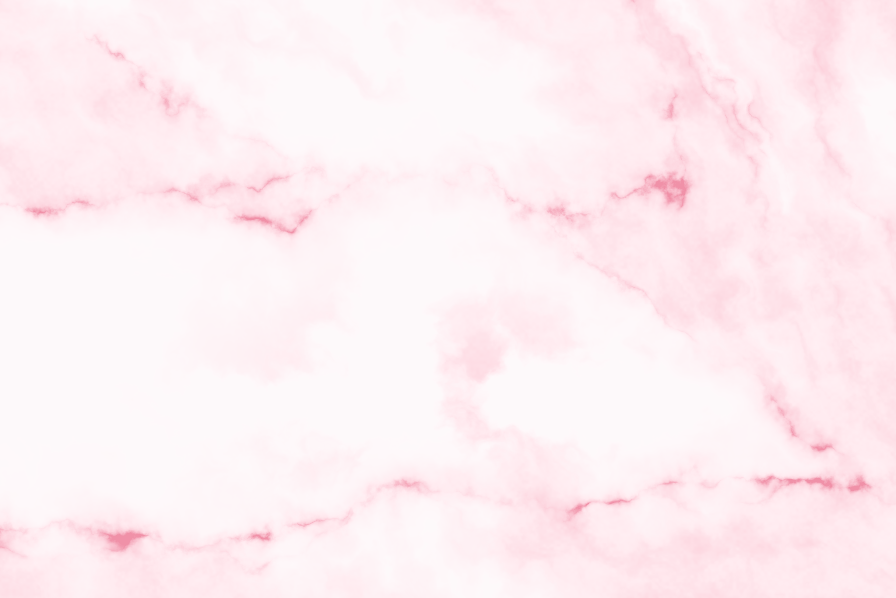
Give the GLSL for this texture, as a WebGL 1 fragment shader.

```glsl
precision highp float;
// Pale pink marble: white body, mottled blush clouds and crinkled broken veins.

uniform vec2 u_resolution;

const vec3 WHITE = vec3(0.994, 0.976, 0.982);
const vec3 PALE = vec3(1.0, 0.918, 0.938);
const vec3 BLUSH = vec3(0.99, 0.825, 0.865);
const vec3 ROSE = vec3(0.94, 0.57, 0.66);
const float COARSE_WARP = 0.09;   // slow bending of the veins
const float FINE_WARP = 0.065;    // crinkled vein edges
const float VEIN_WIDTH = 0.0075;
const float BLEED_WIDTH = 0.026;  // soft halo beside each vein
const float CLOUD_GAIN = 2.7;
const float MOTTLE = 1.5;         // small cloud detail
const float GRAIN = 0.22;

float hash(vec2 p) {
    return fract(sin(dot(p, vec2(127.1, 311.7))) * 43758.5453);
}

float noise(vec2 p) {
    vec2 i = floor(p), f = fract(p);
    f = f * f * (3.0 - 2.0 * f);
    return mix(mix(hash(i), hash(i + vec2(1.0, 0.0)), f.x),
               mix(hash(i + vec2(0.0, 1.0)), hash(i + 1.0), f.x), f.y);
}

float fbm(vec2 p) {
    float sum = 0.0, amp = 0.5;
    for (int i = 0; i < 6; i++) {
        sum += amp * noise(p);
        p = mat2(1.6, 1.2, -1.2, 1.6) * p + 7.3;
        amp *= 0.5;
    }
    return sum;
}

vec2 rotate(vec2 p, float a) {
    return vec2(cos(a) * p.x + sin(a) * p.y, cos(a) * p.y - sin(a) * p.x);
}

float segment(vec2 p, vec2 a, vec2 b) {
    vec2 d = b - a;
    return length(p - a - d * clamp(dot(p - a, d) / dot(d, d), 0.0, 1.0));
}

// Soft core plus a halo around a line at distance d.
float vein(float d, float strength) {
    d = abs(d);
    return strength * (exp(-d / VEIN_WIDTH) + 0.38 * exp(-d / BLEED_WIDTH));
}

float blob(vec2 p, vec2 center, vec2 radius) {
    vec2 d = (p - center) / radius;
    return exp(-dot(d, d));
}

// Heights of the two long veins that enclose the white body.
float upperVein(float x) {
    return 0.67 + 0.033 * cos(13.0 * (x - 0.72)) * smoothstep(0.0, 0.5, x);
}

float lowerVein(float x) {
    return 0.09 + 0.078 * x + 0.018 * sin(12.0 * x);
}

void main() {
    vec2 p = gl_FragCoord.xy / u_resolution.y;
    p.x *= 1.5 * u_resolution.y / u_resolution.x;

    // Warped domain for veins and boundaries
    vec2 bend = vec2(fbm(p * 4.0 + 3.0), fbm(p * 4.0 + 19.0)) - 0.49;
    vec2 jag = vec2(fbm(p * 21.0 + 41.0), fbm(p * 21.0 + 67.0)) - 0.49;
    vec2 q = p + COARSE_WARP * bend + FINE_WARP * jag;

    // Signed distances to the edges of the white body
    float top = upperVein(q.x) - q.y;
    float side = (0.64 - 0.8 * (q.x - 0.9) - q.y) / 1.28;
    float bottom = q.y - lowerVein(q.x);
    float inside = min(min(top, side), bottom);
    float body = smoothstep(-0.015, 0.07, inside);

    // Clouds, slanted on the left and steep on the right
    float right = smoothstep(0.95, 1.2, p.x + 0.25 * (p.y - 0.7)) * smoothstep(0.2, 0.4, p.y);
    float slanted = fbm(rotate(q, -0.5) * vec2(3.6, 7.5) + 11.0);
    float steep = fbm(rotate(q, -1.15) * vec2(2.4, 13.0) + 5.0);
    float mottle = fbm(rotate(q, -0.6) * vec2(12.0, 18.0) + 53.0) - 0.49;
    float clouds = 0.78 + CLOUD_GAIN * (mix(slanted, steep, right) - 0.49);
    clouds += MOTTLE * mottle + 0.1 * right;
    float pockets = blob(p, vec2(0.68, 0.78), vec2(0.27, 0.09))
                  + blob(p, vec2(1.49, 0.75), vec2(0.09, 0.13))
                  + 0.8 * exp(-segment(q, vec2(1.16, 1.0), vec2(1.33, 0.66)) / 0.025);
    clouds = max(clouds - 1.2 * pockets, 0.0) * (1.0 - body);

    // Faint patches inside the body
    float patches = smoothstep(0.46, 0.75, fbm(q * 9.0 + 29.0) + 0.25 * mottle);
    clouds += 1.7 * patches * body * blob(p, vec2(0.76, 0.33), vec2(0.36, 0.2));

    // Long veins, with a second loose strand beside each
    float lines = vein(top, 1.05 * (1.0 - smoothstep(1.1, 1.19, q.x)));
    lines += vein(side, 0.85 * smoothstep(0.87, 0.94, q.x) * (1.0 - smoothstep(1.36, 1.45, q.x)));
    lines += vein(bottom, 1.1 + 0.8 * blob(p, vec2(0.2, 0.1), vec2(0.22, 0.15)));
    float strand = 0.03 * sin(17.0 * p.x);
    lines += vein(top + 0.03 + strand, 0.8 * blob(p, vec2(0.48, 0.7), vec2(0.17, 0.12)));
    lines += vein(bottom + 0.025 + strand, 0.55);

    // Short veins, upper left and right
    lines += vein(segment(q, vec2(0.12, 0.94), vec2(0.28, 0.82)), 0.9);
    lines += vein(segment(q, vec2(0.28, 0.82), vec2(0.56, 0.69)), 0.7);
    lines += vein(segment(q, vec2(1.07, 1.02), vec2(1.13, 0.83)), 0.7);
    lines += vein(segment(q, vec2(1.13, 0.83), vec2(1.14, 0.67)), 0.8);
    lines += vein(segment(q, vec2(1.39, 0.93), vec2(1.38, 0.78)), 0.6);
    lines += vein(segment(q, vec2(1.38, 0.78), vec2(1.5, 0.58)), 0.6);
    for (int i = 0; i < 3; i++) {
        vec2 start = vec2(1.12 + 0.07 * float(i), 1.0 - 0.09 * float(i));
        lines += vein(segment(q, start, start + vec2(0.19, -0.42)), 0.5);
    }

    // Break the veins up along their length
    float fade = 0.3 + 0.8 * smoothstep(0.2, 0.8, noise(p * 9.0 + 2.0));
    fade *= 0.4 + 1.2 * smoothstep(0.25, 0.75, fbm(p * 32.0 + 81.0));

    // Tone runs 0 white, 1 pale, 2 blush, 3.5 rose
    float tone = clouds + 1.25 * lines * fade;
    tone += GRAIN * (noise(p * 170.0) - 0.5) * smoothstep(0.1, 1.2, tone);
    vec3 color = mix(WHITE, PALE, clamp(tone, 0.0, 1.0));
    color = mix(color, BLUSH, clamp(tone - 1.0, 0.0, 1.0));
    color = mix(color, ROSE, clamp((tone - 2.0) / 1.5, 0.0, 1.0));
    gl_FragColor = vec4(color, 1.0);
}
```
